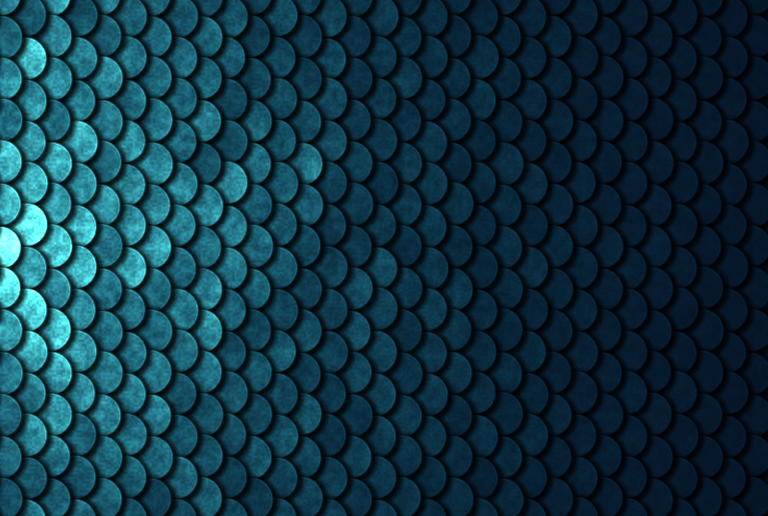
A Shadertoy shader for this pattern:

```glsl
// Overlapping round metallic teal scales, lit from the left and fading into dark blue.

const vec2 PITCH = vec2(0.0485, 0.0814);    // column and row spacing, canvas height = 1
const float ROW_PHASE = 0.41;
const float RADIUS = 0.0425;
const vec2 LIGHT_POS = vec2(0.0, 0.515);
const vec2 SHADOW_OFFSET = vec2(0.005, -0.004);
const vec3 GAP_COLOR = vec3(0.006, 0.025, 0.05);

float hash(vec2 p) {
    return fract(sin(dot(p, vec2(127.1, 311.7))) * 43758.5453);
}

float valueNoise(vec2 p) {
    vec2 i = floor(p), f = fract(p);
    f = f * f * (3.0 - 2.0 * f);
    float bottom = mix(hash(i), hash(i + vec2(1, 0)), f.x);
    float top = mix(hash(i + vec2(0, 1)), hash(i + vec2(1, 1)), f.x);
    return mix(bottom, top, f.y);
}

// Dark navy at 0, bright cyan at 1, paling beyond
vec3 tealRamp(float t) {
    vec3 base = vec3(0.02, 0.08, 0.15);
    return base + t * vec3(0.08, 0.50, 0.57) + t * t * vec3(0.21, 0.27, 0.16);
}

float lightLevel(vec2 p) {
    vec2 d = (p - LIGHT_POS) * vec2(1.0, 0.9);
    return max(1.17 * exp(-1.8 * length(d)) - 0.06, 0.0);
}

// Hammered surface: broad mottling plus fine grain
float surfaceGrain(vec2 p, float seed) {
    vec2 q = p + seed * 7.0;
    return 0.55 * valueNoise(q * 75.0) + 0.45 * valueNoise(q * 230.0) - 0.5;
}

vec2 scaleCenter(vec2 id) {
    float stagger = 0.5 * mod(id.x, 2.0);
    vec2 jitter = vec2(hash(id + 3.1), hash(id + 8.7)) - 0.5;
    return (id + vec2(0.0, ROW_PHASE + stagger)) * PITCH + jitter * 0.005;
}

vec3 scaleColor(vec2 p, vec2 local, float edge, vec2 id) {
    float seed = hash(id);
    float angle = 6.2832 * hash(id + 21.3);
    vec2 n = local / RADIUS;

    // Individual brightness, tilt and occasional shine
    float tone = mix(0.72, 1.2, seed) + 0.4 * smoothstep(0.87, 1.0, hash(id + 5.9));
    float tilt = 0.14 * dot(n, vec2(cos(angle), sin(angle))) + 0.13 * n.x;
    float grain = surfaceGrain(p, seed);
    float level = lightLevel(p) * tone * (1.0 + tilt + 0.5 * grain);

    // Bevel: a thin lit rim with a darker outer lip
    float rim = 1.0 - smoothstep(0.0, 0.0018, abs(edge + 0.0033));
    float facing = smoothstep(-0.4, 0.8, dot(n, vec2(0.8, 0.6)));
    level += rim * facing * (0.03 + 0.16 * lightLevel(p));
    float lip = 1.0 - 0.5 * smoothstep(-0.003, 0.0, edge);
    return tealRamp(level) * lip * (1.0 + 0.2 * grain);
}

// Drop a soft shadow on what lies below, then lay the scale over it
vec3 layScale(vec3 below, vec2 p, vec2 id, float pixel) {
    vec2 local = p - scaleCenter(id);
    float radius = RADIUS * mix(0.98, 1.03, hash(id + 14.2));
    float edge = length(local) - radius;
    float shadowEdge = length(local - SHADOW_OFFSET) - radius;
    vec3 shaded = below * mix(0.16, 1.0, smoothstep(-0.003, 0.013, shadowEdge));
    float cover = 1.0 - smoothstep(-pixel, pixel, edge);
    return mix(shaded, scaleColor(p, local, edge, id), cover);
}

void mainImage(out vec4 fragColor, in vec2 fragCoord) {
    vec2 p = fragCoord / iResolution.y;
    float pixel = 0.75 / iResolution.y;
    float column = floor(p.x / PITCH.x + 0.5);
    vec3 color = GAP_COLOR;

    // Columns stack from right to left, so rounded ends point right
    for (int i = 1; i >= -1; i--) {
        float x = column + float(i);
        float row = floor(p.y / PITCH.y - ROW_PHASE - 0.5 * mod(x, 2.0));
        for (int j = 1; j >= 0; j--) {
            color = layScale(color, p, vec2(x, row + float(j)), pixel);
        }
    }
    fragColor = vec4(clamp(color, 0.0, 1.0), 1.0);
}
```
